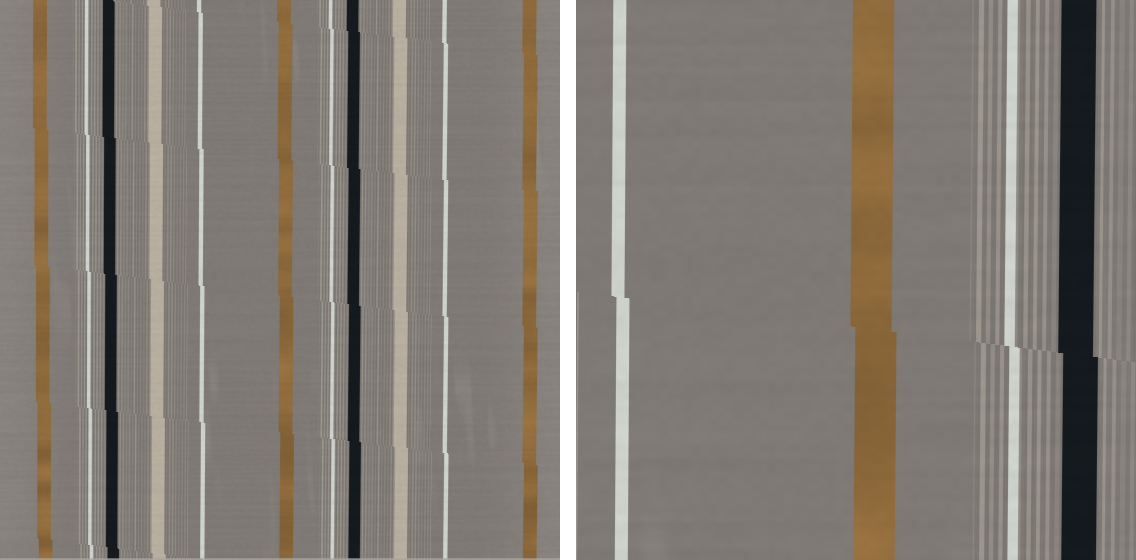
Left, the full canvas; right, a detail of the centre.
A Shadertoy shader for this texture:

```glsl
const vec3 GREY = vec3(0.495, 0.475, 0.460);
const vec3 PALE_THREAD = vec3(0.63, 0.61, 0.57);
const vec3 DARK_THREAD = vec3(0.43, 0.41, 0.39);
const vec3 GOLD = vec3(0.55, 0.41, 0.23);
const vec3 BLACK = vec3(0.08, 0.10, 0.12);
const vec3 CREAM = vec3(0.72, 0.68, 0.62);
const vec3 WHITE = vec3(0.80, 0.82, 0.80);

const float PERIOD = 0.438;
const float FIRST_GOLD = 0.0703;
const float SEAM_STEP = 0.244;

float hash(vec2 p) {
    p = fract(p * vec2(0.1031, 0.1137));
    p += dot(p, p.yx + 33.33);
    return fract((p.x + p.y) * p.x * 43.7);
}

float noise(vec2 p) {
    vec2 cell = floor(p);
    vec2 f = fract(p);
    f = f * f * (3.0 - 2.0 * f);
    float low = mix(hash(cell), hash(cell + vec2(1, 0)), f.x);
    float high = mix(hash(cell + vec2(0, 1)), hash(cell + vec2(1, 1)), f.x);
    return mix(low, high, f.y);
}

// Soft-edged vertical band of the given full width
float stripe(float x, float center, float width, float aa) {
    return 1.0 - smoothstep(-aa, aa, abs(x - center) - 0.5 * width);
}

// Slight lean of the cloth plus small jumps along slanted seams
float threadShift(vec2 uv) {
    float down = 1.0 - uv.y;
    float lean = 0.0115 * down * pow(max(1.0 - uv.x, 0.0), 1.5);
    float phase = (down - 0.221 - 0.126 * uv.x) / SEAM_STEP;
    return lean + 0.003 * (0.5 - fract(phase));
}

// Irregular pinstripes, alternating pale and dark threads
vec3 pinstripes(vec3 ground, float x, float spacing, float aa) {
    float id = floor(x / spacing);
    float local = x - (id + 0.5) * spacing;
    float width = spacing * mix(0.25, 0.6, hash(vec2(id, 7.0)));
    float pale = stripe(local, 0.0, width, aa);
    float strength = mix(0.25, 0.85, hash(vec2(id, 19.0)));
    vec3 color = mix(ground, DARK_THREAD, 0.35 * hash(vec2(id, 31.0)));
    return mix(color, PALE_THREAD, pale * strength);
}

// Faint elongated glints of the silk
float sheen(vec2 uv) {
    vec2 p = uv + vec2(0.06 * uv.y, 0.0);
    float streak = noise(p * vec2(55.0, 9.0) + 4.0);
    float patches = noise(uv * vec2(6.0, 4.0) + 11.0);
    return smoothstep(0.62, 0.95, streak) * smoothstep(0.4, 0.8, patches);
}

// Fine crosswise thread variation
float weft(vec2 uv) {
    float rows = noise(vec2(uv.x * 5.0, uv.y * 240.0)) - 0.5;
    float grain = noise(uv * vec2(200.0, 260.0)) - 0.5;
    return 0.020 * rows + 0.016 * grain;
}

void mainImage(out vec4 fragColor, in vec2 fragCoord) {
    vec2 uv = fragCoord / iResolution.xy;
    float aa = 0.75 / iResolution.x;
    float margin = 0.04;
    float x = mod(uv.x - threadShift(uv) - FIRST_GOLD + margin, PERIOD) - margin;

    // Grey ground, brighter toward the sides
    float side = smoothstep(0.35, 0.5, abs(uv.x - 0.5));
    vec3 color = GREY + 0.035 * side + 0.035 * sheen(uv);

    // Pinstriped zone
    float zone = stripe(x, 0.1595, 0.201, aa);
    color = mix(color, pinstripes(color, x, 0.0056, aa), zone);

    // Gold ribbon with crosswise creases
    float crease = noise(vec2(uv.x * 12.0, uv.y * 32.0));
    float wear = mix(0.12, 0.04, uv.y);
    vec3 gold = GOLD * (1.0 + wear * (2.0 * crease - 1.0));
    color = mix(color, gold, stripe(x, 0.0, 0.0247, aa));

    // Solid stripes
    color = mix(color, WHITE, stripe(x, 0.083, 0.0062, aa));
    color = mix(color, BLACK, stripe(x, 0.1225, 0.0208, aa));
    color = mix(color, CREAM, stripe(x, 0.206, 0.0234, aa));
    color = mix(color, WHITE, stripe(x, 0.2865, 0.0078, aa));

    // Weave and pale lower hem
    color *= 1.0 + 1.6 * weft(uv);
    float hem = 1.0 - smoothstep(0.002, 0.004, uv.y);
    color = mix(color, vec3(0.66, 0.65, 0.63), 0.8 * hem);
    fragColor = vec4(color, 1.0);
}
```
